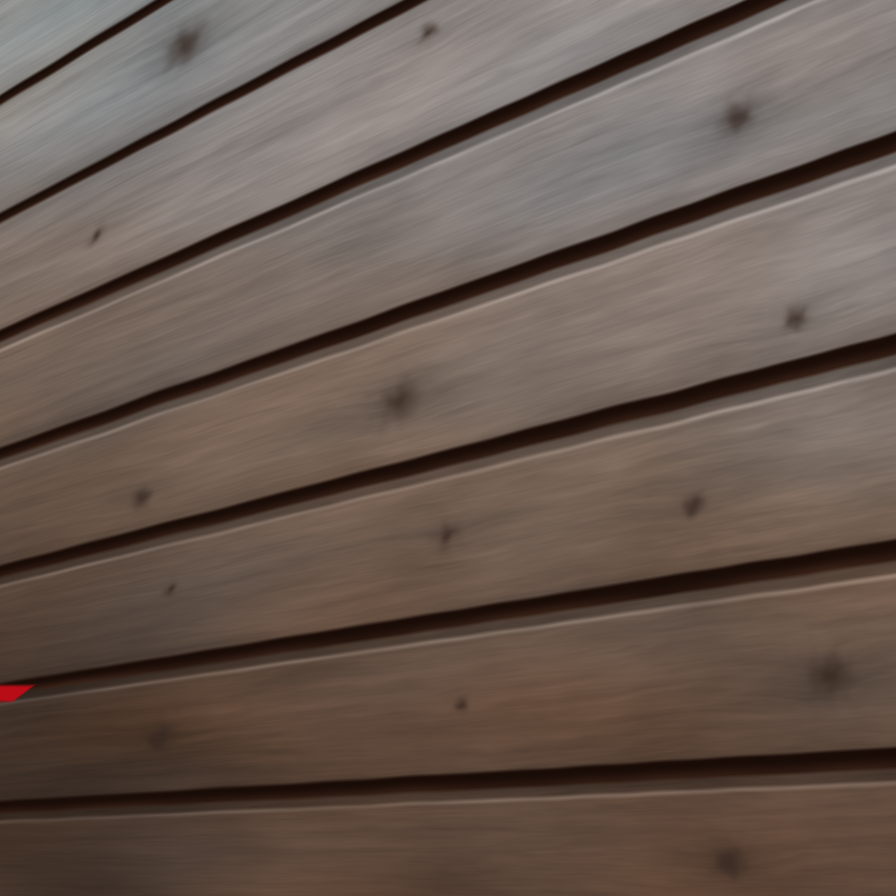
A Shadertoy shader for this texture:

```glsl
// Weathered timber cladding: boards fanning out in perspective, with dark gaps, pale lips, grain and knots.

const vec3 WOOD_LOW   = vec3(0.365, 0.278, 0.224);
const vec3 WOOD_MID   = vec3(0.450, 0.374, 0.322);
const vec3 WOOD_GREY  = vec3(0.550, 0.525, 0.515);
const vec3 WOOD_SILVER = vec3(0.590, 0.598, 0.590);
const vec3 GAP_DARK   = vec3(0.100, 0.048, 0.028);
const vec3 GAP_BROWN  = vec3(0.235, 0.140, 0.095);
const vec3 KNOT_BROWN = vec3(0.205, 0.150, 0.125);
const vec3 PAINT_RED  = vec3(0.720, 0.050, 0.090);

vec2 hash2(vec2 p) {
    p = vec2(dot(p, vec2(127.1, 311.7)), dot(p, vec2(269.5, 183.3)));
    return fract(sin(p) * 43758.5);
}

// Gradient noise, roughly -0.7 to 0.7
float noise(vec2 p) {
    vec2 i = floor(p), f = fract(p);
    vec2 w = f * f * f * (f * (f * 6.0 - 15.0) + 10.0);
    vec2 e = vec2(0.0, 1.0);
    float a = dot(hash2(i) * 2.0 - 1.0, f);
    float b = dot(hash2(i + e.yx) * 2.0 - 1.0, f - e.yx);
    float c = dot(hash2(i + e.xy) * 2.0 - 1.0, f - e.xy);
    float d = dot(hash2(i + e.yy) * 2.0 - 1.0, f - e.yy);
    return mix(mix(a, b, w.x), mix(c, d, w.x), w.y);
}

float fbm(vec2 p) {
    float sum = 0.0, gain = 0.6;
    for (int i = 0; i < 4; i++) {
        sum += gain * noise(p);
        p = p * 2.03 + 7.3;
        gain *= 0.55;
    }
    return sum;
}

// Soft band of the given half width around zero
float band(float d, float halfWidth, float soft) {
    return 1.0 - smoothstep(halfWidth - soft, halfWidth + soft, abs(d));
}

// Distance between neighbouring gaps, growing to the right
float boardSpacing(float x) { return 0.1315 + 0.0925 * x; }

// Board coordinate: whole numbers lie on the gaps
float boardCoord(vec2 p) {
    float k = (p.y - 0.099 - 0.055 * p.x) / boardSpacing(p.x);
    float bow = 0.016 * p.x * sin(0.5236 * clamp(k, 0.0, 6.0));
    return k - bow / boardSpacing(p.x);
}

// Knots scattered along one board: x = dark core, y = wide stain
vec2 knots(float x, float v, float board, float spacing) {
    const float CELLS = 3.0;
    vec2 result = vec2(0.0);
    for (int i = -1; i <= 1; i++) {
        vec2 cell = vec2(floor(x * CELLS) + float(i), board);
        vec2 place = hash2(cell + 3.7), look = hash2(cell + 19.1);
        vec2 centre = vec2((cell.x + 0.2 + 0.6 * place.x) / CELLS, 0.25 + 0.5 * place.y);
        vec2 d = vec2(x - centre.x, (v - centre.y) * spacing);
        d += 0.008 * vec2(noise(d * 70.0 + cell * 5.0), noise(d * 70.0 + cell * 9.0));
        float radius = mix(0.007, 0.018, look.x * look.x);
        float core = exp(-dot(d, d) / (radius * radius)) * step(look.y, 0.8);
        d.x *= 0.5;
        float stain = exp(-dot(d, d) / 0.0010) * look.x;
        result = max(result, vec2(core, stain));
    }
    return result;
}

// Light falls off from silvery upper left to dark lower left
vec3 woodTone(vec2 p, float k) {
    float height = p.y + 0.15 * p.x;
    vec3 tone = mix(WOOD_LOW, WOOD_MID, smoothstep(0.15, 0.60, height));
    tone = mix(tone, WOOD_GREY, smoothstep(0.50, 0.98, height));
    tone = mix(tone, WOOD_SILVER, smoothstep(4.6, 6.6, k));
    float corner = (1.0 - smoothstep(0.0, 0.40, p.x)) * (1.0 - smoothstep(0.10, 0.60, p.y));
    return tone * (1.0 - 0.30 * corner);
}

vec3 boardColour(vec2 p, float k, float spacing) {
    float board = floor(k);
    float blotch = fbm(vec2(p.x * 4.5, k * 2.2) + board * 11.3);
    vec2 knot = knots(p.x, k - board, board, spacing);
    float grainRow = k * 15.0 + 0.9 * knot.y + 1.2 * blotch;
    float grain = fbm(vec2(p.x * 5.0 + board * 17.0, grainRow));
    float fibre = noise(vec2(p.x * 28.0, k * 60.0) + board * 5.0);
    vec3 colour = woodTone(p, k) * (0.96 + 0.08 * hash2(vec2(board, 4.0)).x);
    colour *= 1.0 + 0.24 * blotch + 0.20 * grain + 0.05 * fibre;
    colour += vec3(0.05, 0.0, -0.035) * noise(vec2(p.x * 3.0, k * 1.6) + 31.0);
    colour *= 1.0 - 0.17 * knot.y;
    return mix(colour, KNOT_BROWN, 0.72 * knot.x);
}

void mainImage(out vec4 fragColor, in vec2 fragCoord) {
    vec2 p = fragCoord / iResolution.xy;
    float soft = max(0.0028, 1.0 / iResolution.y);
    float spacing = boardSpacing(p.x);
    float k = boardCoord(p);
    float gap = floor(k + 0.5);
    float s = (k - gap) * spacing + 0.0022 * noise(vec2(p.x * 14.0, gap * 7.0));
    vec3 colour = boardColour(p, k, spacing);

    // Shade beside the gap, then the rebate and its pale lip below
    colour *= 1.0 - 0.22 * exp(-abs(s) / (0.09 * spacing));
    float lip = 1.0 - smoothstep(4.2, 5.0, gap);
    float wear = 0.65 + 0.5 * noise(vec2(p.x * 9.0, gap * 3.0 + 0.5));
    colour = mix(colour, colour * 0.82, lip * band(s + 0.08 * spacing, 0.035 * spacing, soft));
    colour += 0.17 * lip * wear * band(s + 0.125 * spacing, 0.012 * spacing, soft);

    // Gap, browner along its lower side
    float brown = smoothstep(0.02, -0.05, s / spacing) * (0.6 + 0.8 * noise(vec2(p.x * 6.0, gap * 5.0)));
    vec3 gapColour = mix(GAP_DARK, GAP_BROWN, clamp(brown, 0.0, 1.0));
    colour = mix(colour, gapColour, band(s, mix(0.042, 0.052, lip) * spacing, soft));

    // Red paint chip at the left edge
    float chip = max(abs(p.y - 0.226) - 0.009, p.x + 1.3 * (0.226 - p.y) - 0.026);
    colour = mix(colour, PAINT_RED, 1.0 - smoothstep(-soft, soft, chip));
    fragColor = vec4(clamp(colour, 0.0, 1.0), 1.0);
}
```
